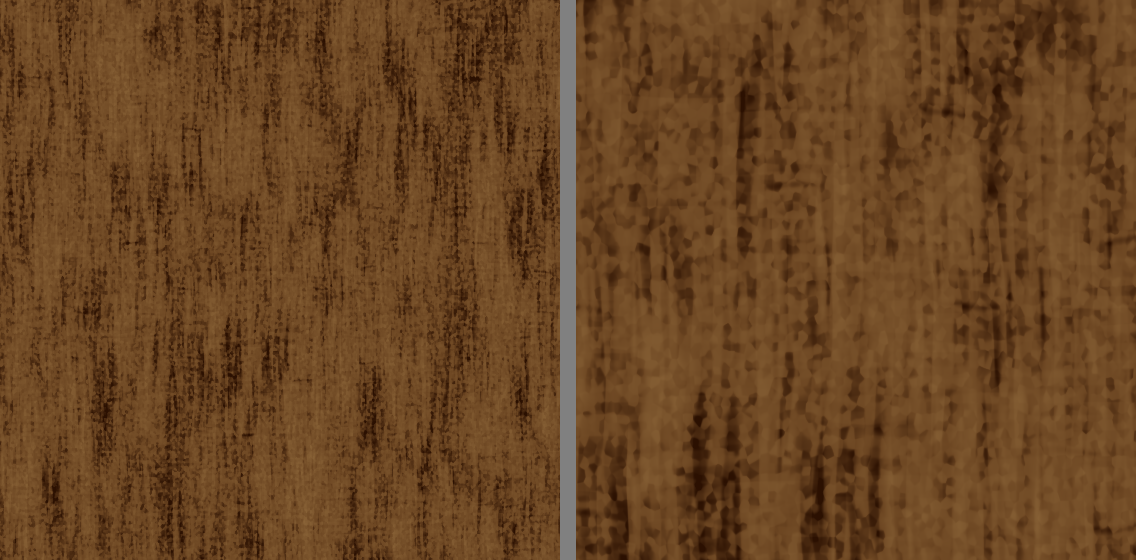
Left: the whole. Right: its middle third, enlarged.
Write a WebGL 1 fragment shader that draws this texture.

```glsl
precision highp float;
uniform vec2 u_resolution;

vec3 hash3(vec2 cell) {
  vec3 q = fract(cell.xyx * vec3(0.1031, 0.1030, 0.0973));
  q += dot(q, q.yxz + 33.33);
  return fract((q.xxy + q.yzz) * q.zyx);
}

// Smooth cellular noise: nearby cell values blended, roughly unit variance.
float cellular(vec2 p) {
  vec2 cell = floor(p);
  float sum = 0.0;
  float total = 0.0;
  for (int j = -1; j <= 1; j++) {
    for (int i = -1; i <= 1; i++) {
      vec2 id = cell + vec2(float(i), float(j));
      vec3 rnd = hash3(id + 17.0);
      vec2 d = id + rnd.xy - p;
      float weight = exp(-8.0 * dot(d, d));
      sum += weight * rnd.z;
      total += weight;
    }
  }
  return (sum / total - 0.5) / 0.21;
}

// Sparse soft dashes, at most one in each grid cell.
float dashes(vec2 p, vec2 grid, vec2 halfSize, float share) {
  vec2 id = floor(p * grid);
  vec3 rnd = hash3(id + 91.0);
  vec2 center = (id + mix(vec2(0.3), vec2(0.7), rnd.xy)) / grid;
  float reach = length((p - center) / halfSize);
  return step(rnd.z, share) * (1.0 - smoothstep(0.0, 1.0, reach));
}

// Shades run from dark through base to light; the dark side is longer.
vec3 woodColor(float tone) {
  vec3 dark = vec3(0.20, 0.09, 0.02);
  vec3 base = vec3(0.42, 0.27, 0.13);
  vec3 light = vec3(0.53, 0.38, 0.21);
  float shade = 0.10 + tone * (tone < 0.0 ? 0.39 : 0.22);
  vec3 shadow = mix(base, dark, clamp(-shade, 0.0, 1.15));
  return mix(shadow, light, clamp(shade, 0.0, 1.2));
}

void main() {
  vec2 uv = gl_FragCoord.xy / u_resolution.y;

  // Slight waver of the upright fibres
  vec2 p = uv;
  p.x += 0.0015 * sin(uv.y * 11.0 + uv.x * 23.0) + 0.0007 * sin(uv.y * 37.0);

  // Broad stains, bands, fibres, cross weave and fine speckle
  float tone = 0.50 * cellular(p * vec2(25.0, 6.0));
  tone += 0.38 * cellular(p * vec2(75.0, 10.0) + 40.0);
  tone += 0.50 * cellular(p * vec2(200.0, 18.0) + 80.0);
  tone += 0.20 * cellular(p * vec2(28.0, 190.0) + 120.0);
  tone += 0.55 * cellular(p * vec2(240.0, 190.0) + 160.0);

  // Upright pores and short cross cracks
  tone -= 1.5 * dashes(p, vec2(45.0, 9.0), vec2(0.0025, 0.033), 0.25);
  vec2 bent = uv + vec2(0.0, 0.0015 * sin(uv.x * 90.0));
  tone -= 1.5 * dashes(bent, vec2(10.0, 24.0), vec2(0.029, 0.004), 0.18);

  // Pale fibres
  tone += 1.0 * dashes(p + 3.7, vec2(50.0, 10.0), vec2(0.0025, 0.03), 0.15);

  gl_FragColor = vec4(woodColor(tone), 1.0);
}
```
